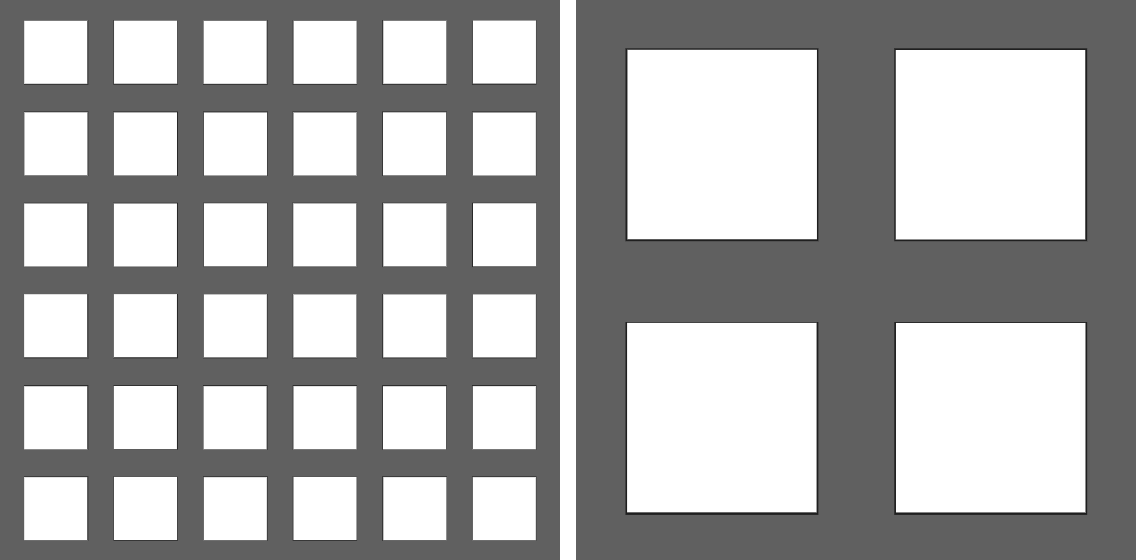
Left, the full canvas; right, a detail of the centre.
This pattern is drawn by a Shadertoy shader. Its source:

```glsl
const float GRID_COUNT = 6.0;
const vec2 FIRST_CENTER = vec2(0.1002, 0.0918);
const vec2 PITCH = vec2(0.1600, 0.1629);
const float HOLE_HALF = 0.0574;
const float PANE_HALF = 0.0564;

const vec3 FRAME_GRAY = vec3(0.376);
const vec3 RIM_DARK = vec3(0.12);
const vec3 PANE_WHITE = vec3(1.0);

// Sine-free hash giving two values in 0..1
vec2 hash22(vec2 cell) {
    vec3 q = fract(cell.xyx * vec3(0.1031, 0.1030, 0.0973));
    q += dot(q, q.yzx + 33.33);
    return fract((q.xx + q.yz) * q.zy);
}

float squareDistance(vec2 p, float halfSize) {
    vec2 d = abs(p) - halfSize;
    return max(d.x, d.y);
}

float coverage(float dist, float pixel) {
    return clamp(0.5 - dist / pixel, 0.0, 1.0);
}

// Slight misplacement of each pane inside its hole
vec2 paneOffset(vec2 cell) {
    float columnDrift = cell.x / (GRID_COUNT - 1.0) - 0.5;
    float rowDrift = 1.0 - mod(cell.y + 1.0, 3.0);
    vec2 jitter = hash22(cell + 7.0) - 0.5;
    return 0.0011 * vec2(columnDrift, 0.5 * rowDrift) + 0.0006 * jitter;
}

void mainImage(out vec4 fragColor, in vec2 fragCoord) {
    float side = min(iResolution.x, iResolution.y);
    float pixel = 1.0 / side;
    vec2 uv = (fragCoord - 0.5 * (iResolution.xy - side)) * pixel;

    // Nearest cell of the finite grid
    vec2 cell = clamp(round((uv - FIRST_CENTER) / PITCH), 0.0, GRID_COUNT - 1.0);
    vec2 local = uv - FIRST_CENTER - cell * PITCH;

    // Dark hole, then the white pane covering all but its rim
    float hole = coverage(squareDistance(local, HOLE_HALF), pixel);
    float pane = coverage(squareDistance(local - paneOffset(cell), PANE_HALF), pixel);

    vec3 color = mix(FRAME_GRAY, RIM_DARK, hole);
    color = mix(color, PANE_WHITE, pane);
    fragColor = vec4(color, 1.0);
}
```
